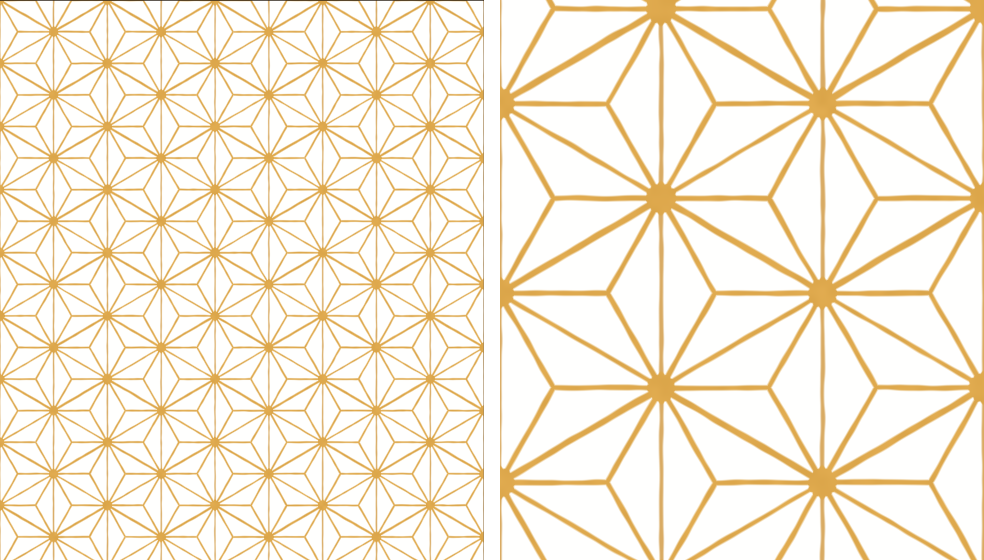
Left: the whole. Right: its middle third, enlarged.
Write a WebGL 1 fragment shader that draws this pattern.

```glsl
precision highp float;

uniform vec2 u_resolution;

float hash(vec2 p) {
  return fract(sin(dot(p, vec2(127.1, 311.7))) * 43758.55);
}

float valueNoise(vec2 p) {
  vec2 i = floor(p);
  vec2 f = fract(p);
  f = f * f * (3.0 - 2.0 * f);
  return mix(mix(hash(i), hash(i + vec2(1.0, 0.0)), f.x),
             mix(hash(i + vec2(0.0, 1.0)), hash(i + 1.0), f.x), f.y);
}

float segmentDistance(vec2 p, vec2 a, vec2 b) {
  vec2 ab = b - a;
  return length(p - a - ab * clamp(dot(p - a, ab) / dot(ab, ab), 0.0, 1.0));
}

// Soft coverage of a shape from its signed distance
float coverage(float d, float blur) {
  return 1.0 - smoothstep(-blur, blur, d);
}

// Knot where twelve lines meet, with a slightly pointed rim
float knotDistance(vec2 p, vec2 id) {
  float angle = atan(p.y, p.x + 1e-6);
  return length(p) - 0.0090 - 0.0008 * cos(12.0 * angle) - 0.0008 * hash(id);
}

void main() {
  // Canvas height is one unit, y runs downward from the top
  float pixel = 1.0 / u_resolution.y;
  vec2 p = gl_FragCoord.xy * pixel;
  p.y = 1.0 - p.y;
  float blur = max(0.9 * pixel, 0.0008);

  // Hand-drawn wobble
  vec2 q = p + 0.0007 * (vec2(valueNoise(p * 60.0), valueNoise(p * 60.0 + 37.0)) - 0.5);

  // Fold the repeat into a quarter with knots at two opposite corners
  vec2 period = vec2(0.1922, 0.11275);
  vec2 corner = 0.5 * period;
  vec2 tile = (q + vec2(0.0004, -0.0004)) / period;
  vec2 local = (fract(tile + 0.5) - 0.5) * period;
  vec2 f = abs(local);

  // Triangle edges; the diagonals below the even knots are heavier
  float diagonalWidth = local.y > 0.0 ? 0.0019 : 0.0013;
  float diagonal = segmentDistance(f, vec2(0.0), corner) - diagonalWidth;
  float upright = min(f.x, corner.x - f.x) - 0.0012;

  // Spokes from the triangle centres to their corners
  vec2 centreA = vec2(corner.x * 2.0 / 3.0, 0.0);
  vec2 centreB = vec2(corner.x / 3.0, corner.y);
  float spokes = min(
    min(segmentDistance(f, vec2(0.0), centreA), segmentDistance(f, centreA, corner)),
    min(segmentDistance(f, corner, centreB), segmentDistance(f, centreB, vec2(0.0)))) - 0.0015;

  // Knots at the tile centre and its corners
  vec2 oddLocal = (fract(tile) - 0.5) * period;
  float knots = min(knotDistance(local, floor(tile + 0.5)),
                    knotDistance(oddLocal, floor(tile) + 0.5));

  // Uneven ink along the lines
  float wear = 0.0005 * (valueNoise(p * 110.0) - 0.5);
  float ink = coverage(min(min(diagonal, spokes) + wear, knots), blur);
  float paleInk = coverage(upright + wear, blur);

  vec3 gold = vec3(0.87, 0.66, 0.30) + 0.03 * (valueNoise(p * 150.0) - 0.5);
  vec3 color = vec3(1.0, 1.0, 0.995);
  color = mix(color, vec3(0.85, 0.67, 0.39), paleInk);
  color = mix(color, gold, ink);

  // Thin dark rim at the top and a faint one at the right
  float right = u_resolution.x * pixel - p.x;
  float topRim = clamp((0.0013 - p.y) / pixel + 0.5, 0.0, 1.0);
  float rightRim = clamp((0.0010 - right) / pixel + 0.5, 0.0, 1.0);
  color = mix(color, vec3(0.45, 0.40, 0.35), 0.6 * rightRim);
  color = mix(color, vec3(0.15, 0.11, 0.07), topRim);

  gl_FragColor = vec4(color, 1.0);
}
```
